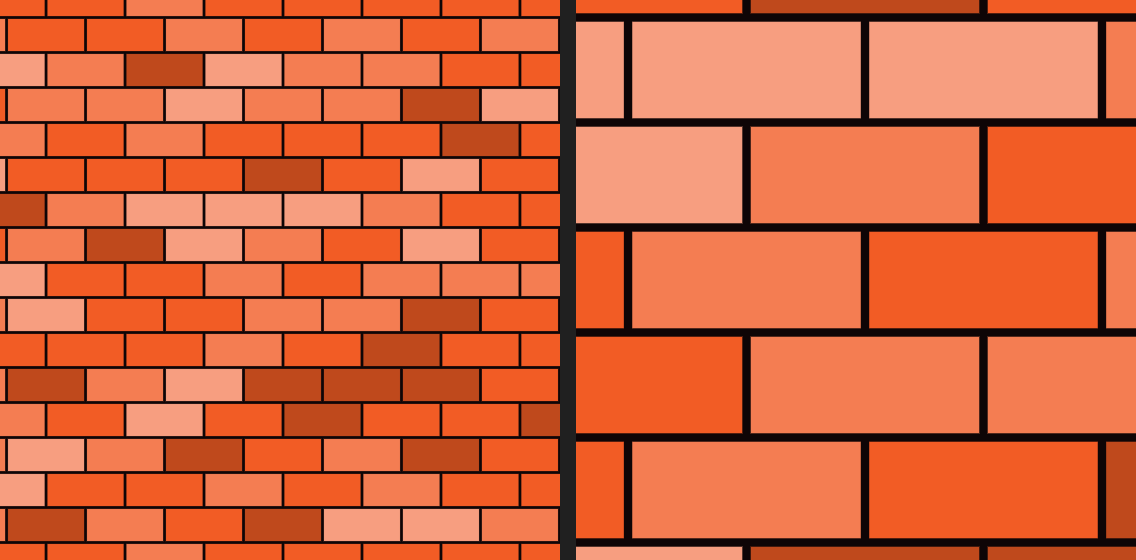
Left: the whole. Right: its middle third, enlarged.
Write a Shadertoy shader that draws this pattern.

```glsl
#define BRICKS_ACROSS 7.09
#define COURSES 16.0
#define FIRST_JOINT 0.083
#define MORTAR_WIDTH 0.0050
#define SEED 7u
#define ORANGE vec3(0.950, 0.360, 0.145)
#define CORAL vec3(0.955, 0.490, 0.320)
#define PINK vec3(0.970, 0.620, 0.500)
#define RUST vec3(0.750, 0.285, 0.110)
#define MORTAR vec3(0.055, 0.020, 0.025)

// Integer hash of a brick cell, from 0 to 1
float hashCell(ivec2 cell) {
    uint h = uint(cell.x + 64) * 1597334677u ^ uint(cell.y + 64) * 3812015801u;
    h += SEED * 2654435769u;
    h = (h ^ (h >> 16)) * 2146121005u;
    h = (h ^ (h >> 15)) * 2221713035u;
    h ^= h >> 16;
    return float(h >> 8) / 16777216.0;
}

// Weighted choice among the four flat brick tones
vec3 brickColor(ivec2 cell) {
    float pick = hashCell(cell);
    if (pick < 0.44) return ORANGE;
    if (pick < 0.72) return CORAL;
    return pick < 0.87 ? PINK : RUST;
}

void mainImage(out vec4 fragColor, in vec2 fragCoord) {
    vec2 uv = fragCoord / iResolution.y;
    float pixel = 1.0 / iResolution.y;
    vec2 density = vec2(BRICKS_ACROSS, COURSES);

    // Running bond: a half course at the bottom, even courses shifted half a brick
    vec2 wall = uv * density + vec2(-FIRST_JOINT, 0.5);
    float course = mod(floor(wall.y), COURSES);
    wall.x -= 0.5 * (1.0 - mod(course, 2.0));
    ivec2 cell = ivec2(int(floor(wall.x)), int(course));

    // Distance to the nearest joint, in canvas units
    vec2 toJoint = (0.5 - abs(fract(wall) - 0.5)) / density;
    float joint = min(toJoint.x, toJoint.y) - 0.5 * MORTAR_WIDTH;
    float face = smoothstep(-0.7 * pixel, 0.7 * pixel, joint);

    fragColor = vec4(mix(MORTAR, brickColor(cell), face), 1.0);
}
```
